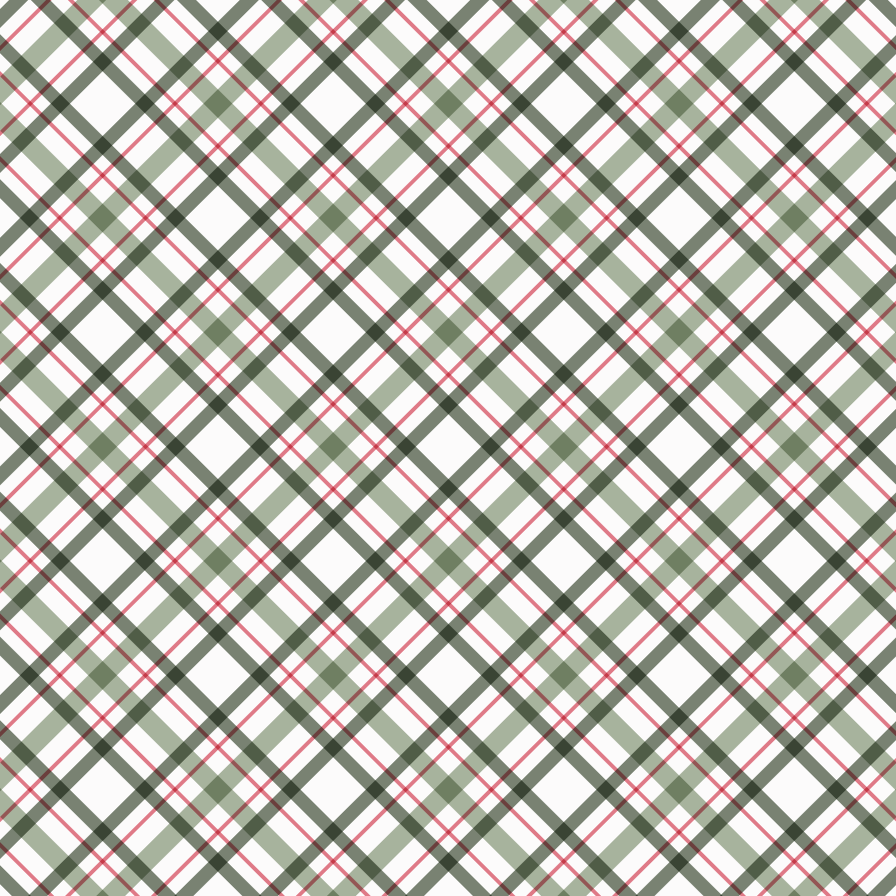
A WebGL 1 fragment shader for this pattern:

```glsl
precision highp float;

uniform vec2 u_resolution;

// Antialiased coverage of a stripe at the given distance from its centre line
float stripe(float dist, float halfWidth, float pixel) {
  return clamp((halfWidth - dist) / pixel + 0.5, 0.0, 1.0);
}

// Transparent ink of one set of parallel threads, repeating every unit
vec3 threads(float t, float pixel) {
  float d = abs(fract(t) - 0.5);
  vec3 ink = vec3(0.995, 0.993, 0.993);
  ink = mix(ink, vec3(0.66, 0.705, 0.62), stripe(d, 0.0625, pixel));
  ink = mix(ink, vec3(0.88, 0.48, 0.535), stripe(abs(d - 0.186), 0.0118, pixel));
  ink = mix(ink, vec3(0.475, 0.515, 0.45), stripe(abs(d - 0.317), 0.0415, pixel));
  return ink;
}

void main() {
  // Repeats across and down, centred on a white diamond
  vec2 repeats = vec2(3.886, 3.918);
  vec2 p = (gl_FragCoord.xy / u_resolution - vec2(0.5005, 0.5015)) * repeats;
  float pixel = length(repeats / u_resolution);

  // The two diagonal directions multiply where they cross
  vec3 color = threads(p.x + p.y, pixel) * threads(p.x - p.y, pixel);
  gl_FragColor = vec4(color, 1.0);
}
```
